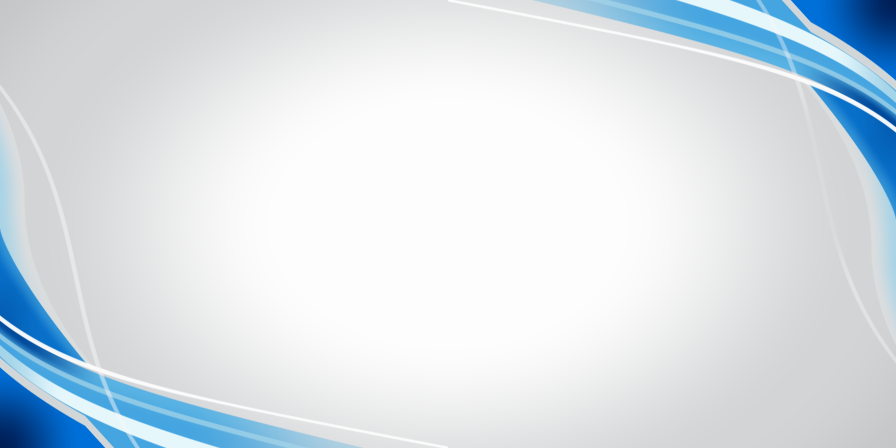
Reproduce this background procedurally as a Shadertoy shader.

```glsl
// Pale grey glow with glossy blue ribbons sweeping through two opposite corners.

// Soft coverage: 1 where d is positive, edge about one pixel wide.
float cover(float d) {
    float px = 1.0 / iResolution.y;
    return smoothstep(-px, px, d);
}

// Soft line of the given half width around d = 0.
float stroke(float d, float halfWidth) {
    return cover(halfWidth - abs(d));
}

// Falling sweep: a straight slope reaching zero at "reach", lifted near x = 0.
float sweep(float x, float height, float reach, float lift) {
    return height * (1.0 - x / reach) + lift * exp(-6.0 * x);
}

void mainImage(out vec4 fragColor, in vec2 fragCoord) {
    vec2 p = fragCoord / iResolution.y;
    float width = iResolution.x / iResolution.y;

    // Background: white oval fading to grey
    float oval = length((p - vec2(0.5 * width, 0.5)) / vec2(0.46, 0.32));
    vec3 col = mix(vec3(0.992), vec3(0.825, 0.83, 0.835), smoothstep(0.8, 2.05, oval));
    col -= 0.06 * smoothstep(2.1, 2.8, oval);

    // Half-turn symmetry: both corners share the lower left drawing
    bool upper = p.x > 0.5 * width;
    vec2 q = upper ? vec2(width, 1.0) - p : p;
    float x = q.x, y = q.y;

    vec3 deepBlue = vec3(0.0, 0.29, 0.61);
    vec3 richBlue = vec3(0.03, 0.44, 0.79);
    vec3 skyBlue = vec3(0.35, 0.70, 0.89);
    vec3 paleBlue = vec3(0.64, 0.83, 0.91);
    vec3 iceWhite = vec3(0.90, 0.97, 0.99);

    float crest = sweep(x, 0.19, 1.0, 0.10);
    float aboveCrest = cover(y - crest);

    // Translucent veil on the side
    float bend = (0.55 - y) / 0.37;
    float veilEdge = 0.055 + 0.155 * bend * abs(bend);
    float veilDepth = smoothstep(0.0, 0.06, veilEdge - x);
    vec3 veil = mix(vec3(0.86, 0.87, 0.875), paleBlue, veilDepth * smoothstep(0.2, 0.5, y));
    col = mix(col, veil, aboveCrest * cover(veilEdge - x) * 0.9);

    // Solid blue wave beneath the veil
    float waveEdge = 0.2 * pow(max(0.49 - y, 0.0) / 0.31, 1.3);
    vec3 wave = mix(richBlue, skyBlue, smoothstep(0.04, 0.0, waveEdge - x) * 0.5);
    wave = mix(wave, deepBlue, smoothstep(0.42, 0.28, y) * smoothstep(0.1, 0.0, x) * 0.5);
    col = mix(col, wave, aboveCrest * cover(waveEdge - x) * cover(0.49 - y));

    // Main ribbon, fading out along its tail
    float ribbonTop = crest - 0.045 * x;
    float depth = ribbonTop - y;
    vec3 ribbon = mix(skyBlue, vec3(0.22, 0.61, 0.87), smoothstep(0.0, 0.06, depth) * 0.6);
    ribbon = mix(ribbon, deepBlue, smoothstep(0.045, 0.012, depth) * smoothstep(0.24, 0.04, x));
    float tail = mix(1.0, 0.35, smoothstep(0.4, 0.8, x));
    col = mix(col, ribbon, cover(depth) * tail);

    // Light stripes on the ribbon
    float thinStripe = y - sweep(x, 0.16, 0.66, 0.09);
    col = mix(col, paleBlue, stroke(thinStripe, 0.006) * 0.75);
    float stripeTop = sweep(x, 0.125, 0.47, 0.105);
    float stripeBottom = sweep(x, 0.095, 0.33, 0.11);
    float wideStripe = cover(stripeTop - y) * cover(y - stripeBottom);
    col = mix(col, mix(paleBlue, iceWhite, smoothstep(0.0, 0.15, x)), wideStripe);

    // Grey rim and dark corner
    float cornerTop = min(sweep(x, 0.10, 0.25, 0.08), (0.235 - x) * 1.1);
    col = mix(col, vec3(0.82, 0.84, 0.85), cover(cornerTop + 0.022 - y));
    vec3 corner = mix(vec3(0.0, 0.12, 0.34), vec3(0.0, 0.44, 0.85), smoothstep(0.0, 0.19, length(q)));
    col = mix(col, corner, cover(cornerTop - y));

    // White highlights: the crest and a faint crossing thread
    col = mix(col, vec3(0.99), stroke(y - crest, mix(0.006, 0.003, smoothstep(0.0, 0.6, x))) * 0.95);
    float rise = y - 0.38;
    float thread = x - (0.17 - 0.21 * rise - 1.05 * rise * rise * rise);
    float threadGlow = upper ? mix(0.4, 0.12, smoothstep(0.18, 0.3, y) * smoothstep(0.65, 0.5, y)) : 0.5;
    col = mix(col, vec3(0.97), stroke(thread, 0.005) * threadGlow);

    fragColor = vec4(col, 1.0);
}
```
